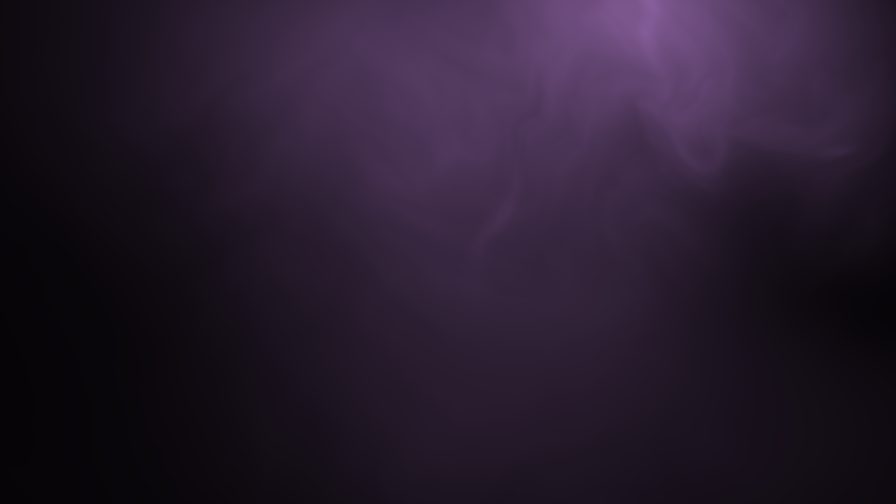
A Shadertoy shader for this background:

```glsl
float glow(vec2 p, vec2 center, vec2 radius) {
    vec2 q = (p - center) / radius;
    return exp(-dot(q, q));
}

// Layered sines, each octave bent by the previous one; about -1 to 1
float smoke(vec2 q) {
    float sum = 0.0, amplitude = 0.55;
    for (int i = 0; i < 5; i++) {
        q += 0.6 * sin(q.yx * 1.2 + vec2(1.7, 4.1) * float(i + 1));
        sum += amplitude * sin(q.x + 0.8) * cos(q.y - 0.5);
        q = mat2(0.8, 0.6, -0.6, 0.8) * q * 1.75;
        amplitude *= 0.55;
    }
    return sum;
}

// Thin soft streak following a bent line of given height
float wisp(vec2 p, vec2 center, float height, float bend) {
    vec2 q = p - center;
    q.x -= bend * q.y + 0.012 * sin(q.y * 28.0);
    return glow(q, vec2(0.0), vec2(0.018, height));
}

void mainImage(out vec4 fragColor, in vec2 fragCoord) {
    vec2 p = fragCoord / iResolution.y;
    p.x *= 1.7778 * iResolution.y / iResolution.x;

    // Drifting distortion keeps the broad lights from looking round
    float broad = smoke(p * 4.0 + 2.0);
    float fine = smoke(p * 9.0 + vec2(broad, -broad));
    vec2 w = p + 0.035 * vec2(broad, fine);

    // Broad light and shade
    float light = 0.022
        + 0.28 * glow(w, vec2(1.36, 1.00), vec2(0.35, 0.25))
        + 0.22 * glow(w, vec2(1.05, 0.78), vec2(0.50, 0.40))
        + 0.14 * glow(w, vec2(0.58, 0.95), vec2(0.45, 0.35))
        + 0.11 * glow(w, vec2(1.00, 0.20), vec2(0.50, 0.40))
        + 0.08 * glow(w, vec2(1.65, 0.74), vec2(0.18, 0.20))
        + 0.03 * glow(w, vec2(1.65, 0.08), vec2(0.30, 0.30))
        - 0.05 * glow(w, vec2(1.49, 0.64), vec2(0.11, 0.14))
        - 0.03 * glow(w, vec2(1.68, 0.41), vec2(0.25, 0.12));

    // Smoke texture, strongest in the upper right
    float detail = smoothstep(0.25, 0.9, p.y) * smoothstep(0.1, 1.5, p.x);
    light *= 1.0 + (0.06 + 0.12 * detail) * broad + (0.03 + 0.13 * detail) * fine;

    // Faint curls and streaks
    light += 0.030 * wisp(w, vec2(0.97, 0.57), 0.11, 0.22);
    light += 0.045 * wisp(w, vec2(1.31, 0.95), 0.12, -0.10);
    float curl = abs(length((w - vec2(1.39, 0.75)) * vec2(1.0, 0.8)) - 0.05);
    light += 0.035 * exp(-curl * curl * 4000.0) * smoothstep(0.80, 0.70, w.y);
    light += 0.040 * glow(w, vec2(1.65, 0.71), vec2(0.035, 0.014));

    vec3 violet = vec3(1.0, 0.70, 1.15);
    fragColor = vec4(max(light, 0.012) * violet, 1.0);
}
```
